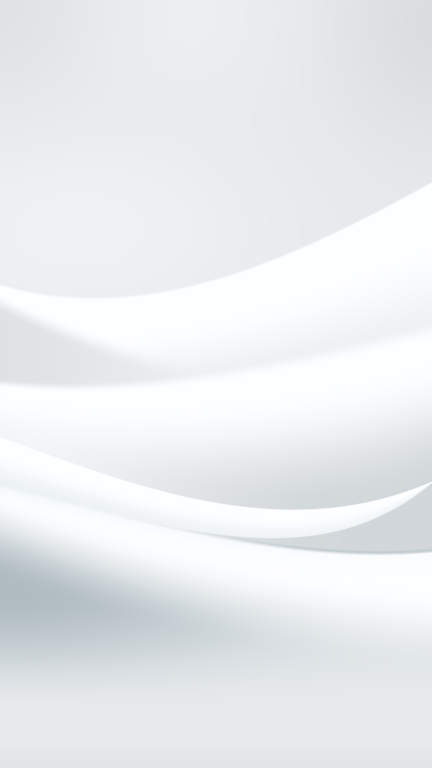
A WebGL 1 fragment shader for this background:

```glsl
precision highp float;
uniform vec2 u_resolution;

const vec3 WHITE = vec3(0.992, 0.995, 1.0);

float cubic(float x, float a, float b, float c, float d) {
  return a + x * (b + x * (c + x * d));
}

// Coverage below a curve, blurred by a soft width and at least one pixel
float below(float y, float edge, float soft) {
  float w = max(soft, 0.8 / u_resolution.y);
  return 1.0 - smoothstep(edge - w, edge + w, y);
}

float glow(vec2 p, vec2 center, vec2 radius) {
  vec2 q = (p - center) / radius;
  return exp(-dot(q, q));
}

vec3 backdrop(vec2 p) {
  vec3 col = vec3(0.902, 0.916, 0.925);
  col += 0.035 * glow(p, vec2(0.18, 0.70), vec2(0.42, 0.13));
  col += 0.022 * glow(p, vec2(0.42, 0.98), vec2(0.28, 0.12));
  col -= 0.050 * glow(p, vec2(1.02, 0.97), vec2(0.24, 0.15));
  col -= 0.030 * glow(p, vec2(0.0, 1.0), vec2(0.25, 0.13));
  return col;
}

// Lowest fold: white crest sinking into a blue-grey shadow, then a pale floor
vec3 lowerFold(vec2 p, float crest) {
  float fade = cubic(p.x, 0.303, -0.21, 0.084, 0.0);
  vec3 shadow = mix(vec3(0.69, 0.735, 0.76), vec3(0.85, 0.875, 0.89), smoothstep(0.0, 0.95, p.x));
  vec3 ground = mix(vec3(0.905, 0.918, 0.928), shadow, smoothstep(0.07, 0.225, p.y));
  ground -= 0.018 * smoothstep(0.05, 0.0, p.y);
  vec3 col = mix(WHITE, ground, below(p.y, fade, 0.055));
  float rim = exp(-max(crest - p.y, 0.0) / 0.012);
  return col - vec3(0.035, 0.020, 0.012) * rim * (1.0 - 0.6 * p.x);
}

void main() {
  vec2 p = gl_FragCoord.xy / u_resolution;
  float x = p.x;
  float y = p.y;

  // Edges of the folds from top to bottom
  float upper = cubic(x, 0.629, -0.166, 0.4215, -0.122);
  float upperTail = cubic(x, 0.605, -0.27, 0.14, 0.0);
  float middle = cubic(x, 0.501, -0.06, 0.191, -0.062);
  float crescent = cubic(x, 0.431, -0.209, 0.0, 0.151);
  float lower = cubic(x, 0.366, -0.131, -0.044, 0.090);
  float crescentBase = lower + 0.09 * pow(x, 4.6);

  vec3 col = backdrop(p);

  // Upper fold, with a grey hollow under its left tail
  float depth = (upper - y) / (upper - middle);
  vec3 fold = mix(WHITE, vec3(0.932, 0.942, 0.955), smoothstep(0.4, 1.05, depth));
  vec3 hollow = mix(vec3(0.875, 0.888, 0.898), vec3(0.925, 0.936, 0.946), smoothstep(0.0, 0.5, x));
  fold = mix(fold, hollow, below(y, upperTail, 0.012 + 0.012 * x));
  col = mix(col, fold, below(y, upper, 0.0025));

  // Middle fold, darkening towards the lower right
  depth = (middle - y) / (middle - crescent);
  float shade = smoothstep(0.2, 1.0, depth) * mix(0.22, 1.0, smoothstep(0.0, 0.8, x));
  fold = mix(WHITE, vec3(0.825, 0.845, 0.857), shade);
  col = mix(col, fold, below(y, middle, 0.006 + 0.006 * x));

  // Crescent fold, tapering to a tip at the right
  depth = (crescent - y) / max(crescent - crescentBase, 0.002);
  fold = mix(WHITE, vec3(0.925, 0.945, 0.957), smoothstep(0.3, 1.0, depth) * (1.0 - 0.4 * x));
  float ribbon = below(y, crescent, 0.0012) * (1.0 - below(y, crescentBase, 0.0012));
  col = mix(col, fold, ribbon);

  // Lower fold with a fine cool line on its right crest
  col = mix(col, lowerFold(p, lower), below(y, lower, mix(0.005, 0.0015, x)));
  float line = exp(-pow((y - lower - 0.003) / 0.0016, 2.0));
  col -= vec3(0.07, 0.045, 0.04) * line * smoothstep(0.4, 0.75, x);

  gl_FragColor = vec4(clamp(col, 0.0, 1.0), 1.0);
}
```
